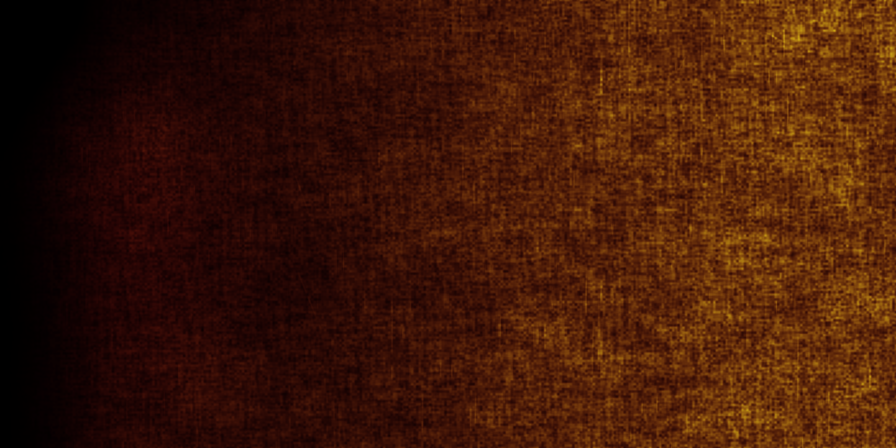
Write a Shadertoy shader that draws this texture.

```glsl
// Worn woven cloth fading from black through dark red to amber, with fine threads and scratches.
#define THREAD_FREQ 190.0
#define THREAD_DEPTH 0.50
#define GRAIN_FREQ 175.0
#define GRAIN_DEPTH 0.62
#define STAIN_DEPTH 0.50
#define SCRATCH_COUNT 48
#define SCRATCH_GAIN 0.13
#define SCRATCH_WIDTH 0.0024
#define GREEN_POWER 1.87
#define BLUE_RATIO 0.10

float hash(vec2 p) {
    return fract(sin(dot(p, vec2(127.1, 311.7))) * 43758.545);
}

float noise(vec2 p) {
    vec2 cell = floor(p);
    vec2 f = fract(p);
    f = f * f * (3.0 - 2.0 * f);
    float low = mix(hash(cell), hash(cell + vec2(1.0, 0.0)), f.x);
    float high = mix(hash(cell + vec2(0.0, 1.0)), hash(cell + 1.0), f.x);
    return mix(low, high, f.y);
}

float fbm(vec2 p) {
    float sum = 0.0;
    float weight = 0.5;
    for (int i = 0; i < 5; i++) {
        sum += weight * noise(p);
        p = mat2(1.6, 1.2, -1.2, 1.6) * p + 17.3;
        weight *= 0.6;
    }
    return sum / 1.153;
}

// Soft elliptical patch
float patchAt(vec2 uv, vec2 center, vec2 radius) {
    vec2 d = (uv - center) / radius;
    return exp(-dot(d, d));
}

// Broad light across the cloth, as the level of red
float broadLight(vec2 uv) {
    float light = 0.155 * smoothstep(0.0, 0.19, uv.x)
                + 0.25 * smoothstep(0.23, 0.86, uv.x);
    light += 0.050 * patchAt(uv, vec2(0.14, 0.60), vec2(0.09, 0.16));
    light += 0.020 * patchAt(uv, vec2(0.22, 0.12), vec2(0.09, 0.20));
    light += 0.025 * patchAt(uv, vec2(0.56, 0.18), vec2(0.10, 0.20));
    light += 0.045 * patchAt(uv, vec2(0.87, 0.73), vec2(0.09, 0.22));
    light += 0.050 * patchAt(uv, vec2(1.00, 1.00), vec2(0.10, 0.16));
    light += 0.040 * patchAt(uv, vec2(0.86, 0.06), vec2(0.10, 0.08));
    light -= 0.090 * patchAt(uv, vec2(0.16, 1.00), vec2(0.15, 0.22));
    light -= 0.025 * patchAt(uv, vec2(0.32, 0.40), vec2(0.07, 0.30));
    light -= 0.045 * patchAt(uv, vec2(0.46, 0.36), vec2(0.08, 0.07));
    light -= 0.080 * patchAt(uv, vec2(0.89, 0.49), vec2(0.05, 0.025));
    light -= 0.050 * patchAt(uv, vec2(0.68, 0.13), vec2(0.10, 0.04));
    light -= 0.050 * patchAt(uv, vec2(0.99, 0.63), vec2(0.04, 0.05));
    return max(light, 0.0);
}

// Warp and weft, each broken into short uneven threads
float weave(vec2 p) {
    float weft = noise(p * vec2(38.0, THREAD_FREQ))
               + 0.35 * noise(p * vec2(9.0, 75.0) + 31.0);
    float warp = noise(p * vec2(THREAD_FREQ, 34.0) + 57.0)
               + 0.35 * noise(p * vec2(75.0, 5.0) + 83.0);
    return (weft + warp) / 2.7 - 0.5;
}

// Thin pale scratches, mostly upright, some slanted
float scratches(vec2 p) {
    float sum = 0.0;
    for (int i = 0; i < SCRATCH_COUNT; i++) {
        float id = float(i);
        vec2 center = vec2(0.35 + 1.65 * hash(vec2(id, 1.0)), hash(vec2(id, 2.0)));
        float slant = hash(vec2(id, 3.0)) - 0.5;
        float angle = (i % 4 == 0) ? 2.6 * slant : 0.04 * slant;
        float halfLength = mix(0.02, 0.15, pow(hash(vec2(id, 4.0)), 2.0));
        vec2 dir = vec2(sin(angle), cos(angle));
        vec2 d = p - center;
        float along = abs(dot(d, dir));
        float across = abs(d.x * dir.y - d.y * dir.x);
        float line = 1.0 - smoothstep(0.0, SCRATCH_WIDTH * 1.6, across);
        float fade = 1.0 - smoothstep(0.4 * halfLength, halfLength, along);
        sum += line * fade * noise(vec2(id * 7.0, along * 90.0));
    }
    return min(sum, 1.0);
}

void mainImage(out vec4 fragColor, in vec2 fragCoord) {
    vec2 uv = fragCoord / iResolution.xy;
    vec2 p = uv * vec2(2.0, 1.0);

    // Blotches and horizontal wear
    float stain = fbm(p * vec2(9.0, 11.0)) - 0.5;
    float wear = fbm(p * vec2(14.0, 34.0) + 40.0) - 0.5;
    float light = broadLight(uv);
    float level = light * (1.0 + STAIN_DEPTH * (stain + wear));

    // Threads and grain
    float grain = noise(p * GRAIN_FREQ) - 0.5;
    level *= 1.0 + 2.0 * THREAD_DEPTH * weave(p) + GRAIN_DEPTH * grain;

    // Raised pale fibres
    float fibre = smoothstep(0.72, 0.95, noise(p * vec2(120.0, 12.0) + 11.0));
    fibre *= smoothstep(0.50, 0.80, noise(p * vec2(20.0, 35.0) + 5.0));
    level += light * 0.35 * fibre;
    level += SCRATCH_GAIN * scratches(p) * smoothstep(0.03, 0.30, light);
    level = max(level, 0.0);

    // Red in the shade, amber in the light
    float redness = patchAt(uv, vec2(0.14, 0.45), vec2(0.14, 0.45));
    float green = pow(level, GREEN_POWER) * (1.0 - 0.4 * redness);
    fragColor = vec4(level, green, BLUE_RATIO * level, 1.0);
}
```
